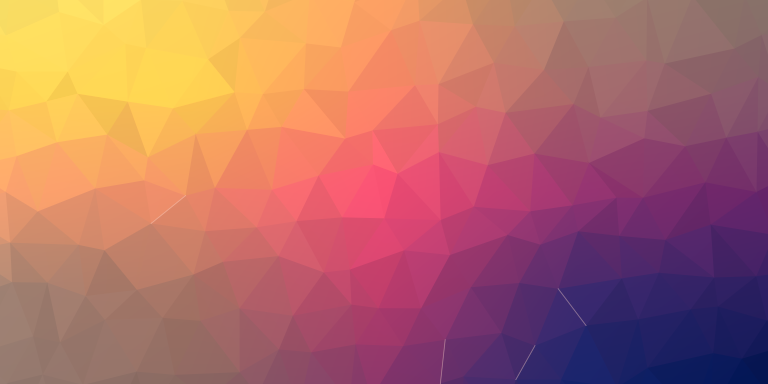
Write a Shadertoy shader that draws this background.

```glsl
// Low-poly backdrop: a jittered, staggered lattice is split into triangles,
// and each facet takes its tint from a smooth five by five colour mesh that
// runs from yellow over pink to navy, with taupe in the other two corners.

#define ROWS 8.5        // lattice rows per canvas height
#define JITTER 0.62     // random spread of a vertex, in cells
#define TILT 0.09       // upward slope of the rows
#define FLATNESS 0.75   // 0 = smooth gradient, 1 = flat facets
#define SHADE 0.035     // random brightness of a facet
#define SEAM_SHARE 0.03 // share of cells with a light hairline
#define SEAM_ALPHA 0.35
#define SEAM_WIDTH 0.0014

float hash(vec2 id) {
    vec3 q = fract(id.xyx * vec3(0.1031, 0.1030, 0.0973));
    q += dot(q, q.yzx + 33.33);
    return fract((q.x + q.y) * q.z);
}

// Piecewise linear ramp through five evenly spaced colours
vec3 ramp(vec3 a, vec3 b, vec3 c, vec3 d, vec3 e, float t) {
    t *= 4.0;
    vec3 col = mix(a, b, clamp(t, 0.0, 1.0));
    col = mix(col, c, clamp(t - 1.0, 0.0, 1.0));
    col = mix(col, d, clamp(t - 2.0, 0.0, 1.0));
    return mix(col, e, clamp(t - 3.0, 0.0, 1.0));
}

// Colour mesh: one ramp per row, joined from bottom to top
vec3 meshColor(vec2 p) {
    float x = p.x * iResolution.y / iResolution.x;
    vec3 bottom = ramp(vec3(0.57, 0.47, 0.43), vec3(0.54, 0.41, 0.38),
        vec3(0.51, 0.20, 0.41), vec3(0.08, 0.14, 0.42), vec3(0.00, 0.08, 0.32), x);
    vec3 lower = ramp(vec3(0.63, 0.51, 0.45), vec3(0.66, 0.45, 0.39),
        vec3(0.77, 0.24, 0.43), vec3(0.24, 0.16, 0.43), vec3(0.17, 0.12, 0.38), x);
    vec3 middle = ramp(vec3(0.99, 0.63, 0.44), vec3(0.92, 0.53, 0.40),
        vec3(0.99, 0.31, 0.46), vec3(0.59, 0.20, 0.44), vec3(0.41, 0.14, 0.41), x);
    vec3 upper = ramp(vec3(1.00, 0.83, 0.33), vec3(1.00, 0.81, 0.30),
        vec3(0.99, 0.52, 0.41), vec3(0.65, 0.41, 0.42), vec3(0.51, 0.34, 0.41), x);
    vec3 top = ramp(vec3(1.00, 0.90, 0.41), vec3(1.00, 0.84, 0.37),
        vec3(0.99, 0.63, 0.39), vec3(0.63, 0.50, 0.43), vec3(0.53, 0.45, 0.41), x);
    return ramp(bottom, lower, middle, upper, top, p.y);
}

// Canvas position of a lattice vertex
vec2 vertexAt(vec2 id) {
    vec2 offset = vec2(hash(id + 17.0), hash(id + 71.0)) - 0.5;
    vec2 v = (id + vec2(0.5 * mod(id.y, 2.0), 0.0) + JITTER * offset) / ROWS;
    return v + vec2(0.0, TILT * v.x);
}

// Signed distance to the line a-b, positive on its left
float leftOf(vec2 p, vec2 a, vec2 b) {
    vec2 e = normalize(b - a);
    return e.x * (p.y - a.y) - e.y * (p.x - a.x);
}

float segmentDistance(vec2 p, vec2 a, vec2 b) {
    vec2 e = b - a;
    return length(p - a - e * clamp(dot(p - a, e) / dot(e, e), 0.0, 1.0));
}

// Facet tint in rgb and its pixel coverage in a, premultiplied
vec4 facet(vec2 p, vec2 a, vec2 b, vec2 c, float seed) {
    float inside = min(leftOf(p, a, b), min(leftOf(p, b, c), leftOf(p, c, a)));
    float coverage = clamp(inside * iResolution.y + 0.5, 0.0, 1.0);
    if (coverage <= 0.0) return vec4(0.0);
    vec3 tint = mix(meshColor(p), meshColor((a + b + c) / 3.0), FLATNESS);
    tint *= 1.0 + SHADE * (2.0 * seed - 1.0);
    return vec4(tint, 1.0) * coverage;
}

void mainImage(out vec4 fragColor, in vec2 fragCoord) {
    vec2 p = fragCoord / iResolution.y;
    vec2 cell = floor((p - vec2(0.0, TILT * p.x)) * ROWS);
    float pixel = 1.0 / iResolution.y;

    // A faint base fills any gap left by a folded cell
    vec4 sum = vec4(meshColor(p), 1.0) * 0.001;
    float seam = 0.0;
    for (int j = -1; j <= 1; j++)
    for (int i = -2; i <= 1; i++) {
        vec2 id = cell + vec2(i, j);
        vec2 a = vertexAt(id);
        vec2 b = vertexAt(id + vec2(1, 0));
        vec2 c = vertexAt(id + vec2(1, 1));
        vec2 d = vertexAt(id + vec2(0, 1));

        // Turn the corners so that a-c is the shorter diagonal
        if (distance(b, d) < distance(a, c)) {
            vec2 first = a;
            a = b; b = c; c = d; d = first;
        }
        sum += facet(p, a, b, c, hash(id + 131.0));
        sum += facet(p, a, c, d, hash(id + 197.0));

        // Rare light hairline along the diagonal
        float line = 1.0 - smoothstep(0.0, SEAM_WIDTH + 0.5 * pixel, segmentDistance(p, a, c));
        seam = max(seam, line * step(hash(id + 251.0), SEAM_SHARE));
    }
    vec3 color = mix(sum.rgb / sum.a, vec3(1.0, 0.85, 0.8), SEAM_ALPHA * seam);
    fragColor = vec4(clamp(color, 0.0, 1.0), 1.0);
}
```
